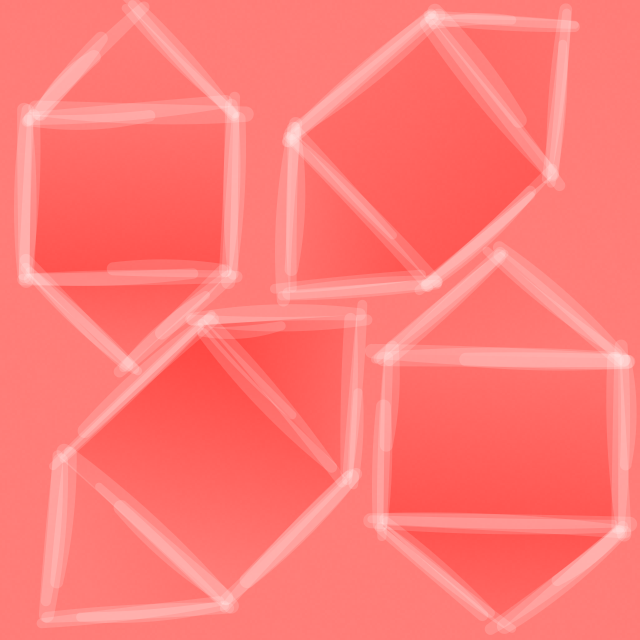
This background is drawn by a Shadertoy shader. Its source:

```glsl
vec4 hash4(float seed) {
    vec4 q = fract(seed * vec4(0.1031, 0.1030, 0.0973, 0.1099));
    q += dot(q, q.wzxy + 33.33);
    return fract((q.xxyz + q.yzzw) * q.zywx);
}

// Signed distance to the line a-b, positive on its left
float side(vec2 p, vec2 a, vec2 b) {
    vec2 d = normalize(b - a);
    return dot(p - a, vec2(-d.y, d.x));
}

// Smooth coverage of the region where the distance is negative
float cover(float d) {
    return clamp(0.5 - d * iResolution.y, 0.0, 1.0);
}

// One translucent, slightly bowed brush mark with rounded ends
float brush(vec2 p, vec2 a, vec2 b, float seed) {
    vec4 r = hash4(seed), s = hash4(seed + 71.7);
    vec2 dir = normalize(b - a), n = vec2(-dir.y, dir.x);
    a += n * (r.x - 0.5) * 0.024 - dir * (r.z - 0.3) * 0.03;
    b += n * (r.y - 0.5) * 0.024 + dir * (r.w - 0.3) * 0.03;

    // Some marks cover only part of the edge
    float cut = 0.5 * s.y * step(0.65, s.x);
    if (r.z > 0.5) a = mix(a, b, cut);
    else b = mix(b, a, cut);

    vec2 ab = b - a;
    float h = clamp(dot(p - a, ab) / dot(ab, ab), 0.0, 1.0);
    float swell = 4.0 * h * (1.0 - h);
    float radius = mix(0.008, 0.016, s.w) * mix(0.75, 1.0, swell);
    return cover(length(p - a - ab * h - n * (s.z - 0.5) * 0.014 * swell) - radius);
}

void paintEdge(inout vec3 col, vec2 p, vec2 a, vec2 b, float seed) {
    for (int i = 0; i < 3; i++) {
        float mark = brush(p, a, b, seed + float(i) * 3.7);
        col = mix(col, vec3(1.0), 0.15 * mark);
    }
}

// Panel darkness: x at the centre, yz its slope
float shade(vec2 p, vec2 centre, vec3 tone) {
    return clamp(tone.x + dot(tone.yz, p - centre), 0.0, 0.21);
}

// Clockwise hexagon split into cap, body and cap; one tone column for each
void crystal(inout vec3 col, vec2 p, vec2 v[6], mat3 tones, float seed) {
    float hull = -1.0;
    for (int i = 0; i < 6; i++) hull = max(hull, side(p, v[i], v[(i + 1) % 6]));

    float depth = shade(p, (v[1] + v[2] + v[4] + v[5]) / 4.0, tones[1]);
    float firstCap = shade(p, (v[0] + v[1] + v[5]) / 3.0, tones[0]);
    float lastCap = shade(p, (v[2] + v[3] + v[4]) / 3.0, tones[2]);
    depth = mix(depth, firstCap, cover(-side(p, v[5], v[1])));
    depth = mix(depth, lastCap, cover(-side(p, v[2], v[4])));
    col.gb -= depth * cover(hull);

    // Outline and the two inner chords
    for (int i = 0; i < 6; i++)
        paintEdge(col, p, v[i], v[(i + 1) % 6], seed + float(i) * 17.3);
    paintEdge(col, p, v[5], v[1], seed + 113.0);
    paintEdge(col, p, v[2], v[4], seed + 131.0);
}

void mainImage(out vec4 fragColor, in vec2 fragCoord) {
    vec2 p = fragCoord / iResolution.xy;
    vec3 col = vec3(1.0, 0.49, 0.47);

    // Faint paper grain
    vec2 cell = floor(p * 256.0);
    col.gb += (hash4(cell.x + cell.y * 257.0).x - 0.5) * 0.008;

    // Upper left
    crystal(col, p, vec2[6](vec2(0.204, 0.984), vec2(0.365, 0.831), vec2(0.358, 0.573),
                            vec2(0.195, 0.424), vec2(0.046, 0.573), vec2(0.049, 0.824)),
            mat3(0.02, 0.0, -0.2, 0.10, 0.0, -0.5, 0.10, 0.0, 0.8), 11.0);

    // Upper right
    crystal(col, p, vec2[6](vec2(0.889, 0.967), vec2(0.863, 0.727), vec2(0.667, 0.564),
                            vec2(0.449, 0.544), vec2(0.458, 0.792), vec2(0.674, 0.971)),
            mat3(0.06, -0.15, -0.1, 0.10, 0.15, -0.2, 0.08, 0.6, -0.1), 307.0);

    // Lower left
    crystal(col, p, vec2[6](vec2(0.557, 0.508), vec2(0.542, 0.254), vec2(0.345, 0.060),
                            vec2(0.076, 0.030), vec2(0.098, 0.284), vec2(0.319, 0.492)),
            mat3(0.12, -0.6, 0.1, 0.10, 0.1, 0.55, 0.01, 0.2, 0.1), 593.0);

    // Lower right
    crystal(col, p, vec2[6](vec2(0.779, 0.607), vec2(0.966, 0.440), vec2(0.966, 0.180),
                            vec2(0.788, 0.021), vec2(0.599, 0.177), vec2(0.602, 0.447)),
            mat3(0.03, -0.1, 0.2, 0.10, -0.05, -0.45, 0.13, 0.0, 0.6), 877.0);

    fragColor = vec4(col, 1.0);
}
```
